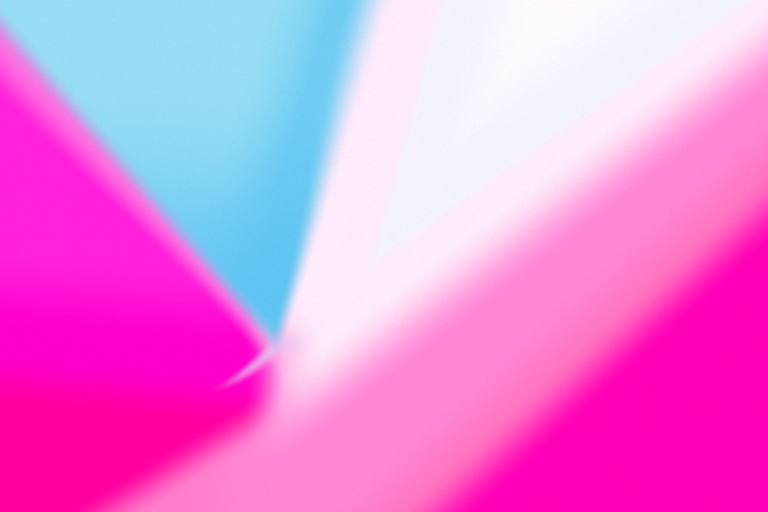
Reproduce this background procedurally as a Shadertoy shader.

```glsl
// Soft folds of light: a blue wedge, a white wedge and magenta slopes meet
// near the lower centre. Each fold is a signed distance to a line, blended
// by smoothstep; lengths are in canvas heights, x runs from 0 to 1.5.

const vec3 BLUSH     = vec3(0.995, 0.920, 0.985);
const vec3 LAVENDER  = vec3(0.953, 0.953, 0.997);
const vec3 CREAM     = vec3(0.995, 0.980, 0.995);
const vec3 PINK      = vec3(1.000, 0.530, 0.835);
const vec3 ROSE      = vec3(1.000, 0.450, 0.750);
const vec3 MAGENTA   = vec3(1.000, 0.000, 0.715);
const vec3 FUCHSIA   = vec3(1.000, 0.130, 0.860);
const vec3 VIVID     = vec3(1.000, 0.000, 0.790);
const vec3 CERISE    = vec3(1.000, 0.000, 0.620);
const vec3 LILAC     = vec3(0.800, 0.610, 0.910);
const vec3 ORCHID    = vec3(1.000, 0.430, 0.880);
const vec3 SKY       = vec3(0.590, 0.870, 0.960);
const vec3 DEEP_SKY  = vec3(0.370, 0.770, 0.950);

const vec2 BLUE_TIP  = vec2(0.527, 0.350);
const vec2 BLUE_LEFT = vec2(0.000, 0.965);
const vec2 BLUE_TOP  = vec2(0.765, 1.000);
const vec2 WHITE_TIP = vec2(0.723, 0.478);
const float GRAIN    = 0.012;

// Signed distance to the line a-b, positive on its left
float side(vec2 p, vec2 a, vec2 b) {
    vec2 d = normalize(b - a);
    return d.x * (p.y - a.y) - d.y * (p.x - a.x);
}

float hash(vec2 p) {
    vec3 q = fract(vec3(p.xyx) * 0.1031);
    q += dot(q, q.yzx + 33.33);
    return fract((q.x + q.y) * q.z);
}

// Right-hand folds: blush and white wedge, pink band, magenta corner
vec3 rightFolds(vec2 p) {
    float corner = side(p, vec2(0.859, 0.0), vec2(1.5, 0.59));
    vec3 col = mix(ROSE, PINK, smoothstep(0.02, 0.16, corner));
    col = mix(col, ROSE, 0.6 * smoothstep(0.58, 0.25, p.x));
    col = mix(MAGENTA, col, smoothstep(-0.055, 0.055, corner));

    float slope = side(p, vec2(0.68, 0.285), vec2(1.5, 0.912));
    float glow = smoothstep(-0.075, 0.065, slope);
    glow *= mix(smoothstep(0.47, 0.64, p.x), 1.0, smoothstep(0.30, 0.42, p.y));
    col = mix(col, BLUSH, glow);

    float wedge = min(side(p, vec2(0.86, 1.0), WHITE_TIP),
                      side(p, WHITE_TIP, vec2(1.47, 1.0)));
    vec3 white = mix(LAVENDER, CREAM, smoothstep(0.06, 0.18, wedge));
    return mix(col, white, smoothstep(-0.012, 0.016, wedge));
}

// Left-hand slope, shaded from the lilac rim into three magentas
vec3 leftSlope(vec2 p, float depth) {
    float fold = p.y - 0.275 + 0.10 * p.x;
    vec3 col = mix(CERISE, VIVID, smoothstep(-0.07, 0.04, fold));
    col = mix(col, FUCHSIA, smoothstep(0.08, 0.24, fold));
    float spread = mix(0.050, 0.115, smoothstep(0.35, 0.95, p.y));
    vec3 rim = mix(LILAC, ORCHID, smoothstep(-0.01, 0.4 * spread, depth));
    return mix(rim, col, smoothstep(0.25 * spread, spread, depth));
}

void mainImage(out vec4 fragColor, in vec2 fragCoord) {
    vec2 p = fragCoord / iResolution.y;
    vec3 col = rightFolds(p);

    // Magenta slope, fading out at its foot and its right end
    float blueLeft = side(p, BLUE_LEFT, BLUE_TIP);
    float foot = side(p, vec2(0.24, 0.02), vec2(0.53, 0.20));
    float slope = smoothstep(-0.045, 0.045, foot) * smoothstep(0.565, 0.475, p.x);
    col = mix(col, leftSlope(p, -blueLeft), slope);

    // Pale wisp curling into the slope
    float t = clamp((p.x - 0.405) / 0.14, 0.0, 1.0);
    float rise = p.y - 0.238 - 0.09 * pow(t, 1.5);
    float wisp = smoothstep(0.007 + 0.025 * t, 0.0, abs(rise));
    wisp *= smoothstep(0.0, 0.7, t) * smoothstep(0.62, 0.53, p.x);
    col = mix(col, mix(LILAC, BLUSH, 0.5), 0.75 * wisp);

    // Blue wedge, deeper towards its tip and right edge
    float blueRight = side(p, vec2(0.560, 0.350), BLUE_TOP);
    float soft = mix(0.03, 0.085, smoothstep(0.35, 1.0, p.y));
    float blue = smoothstep(-0.025, 0.022, blueLeft) * smoothstep(-0.005, soft, blueRight);
    float light = smoothstep(0.36, 0.85, p.y) * smoothstep(0.02, 0.24, blueRight);
    light = max(light, 0.35 * smoothstep(0.4, 0.9, p.y));
    col = mix(col, mix(DEEP_SKY, SKY, light), blue);

    // Fine grain on a grid tied to the canvas
    col += GRAIN * (hash(floor(p * 342.0)) - 0.5);
    fragColor = vec4(clamp(col, 0.0, 1.0), 1.0);
}
```
